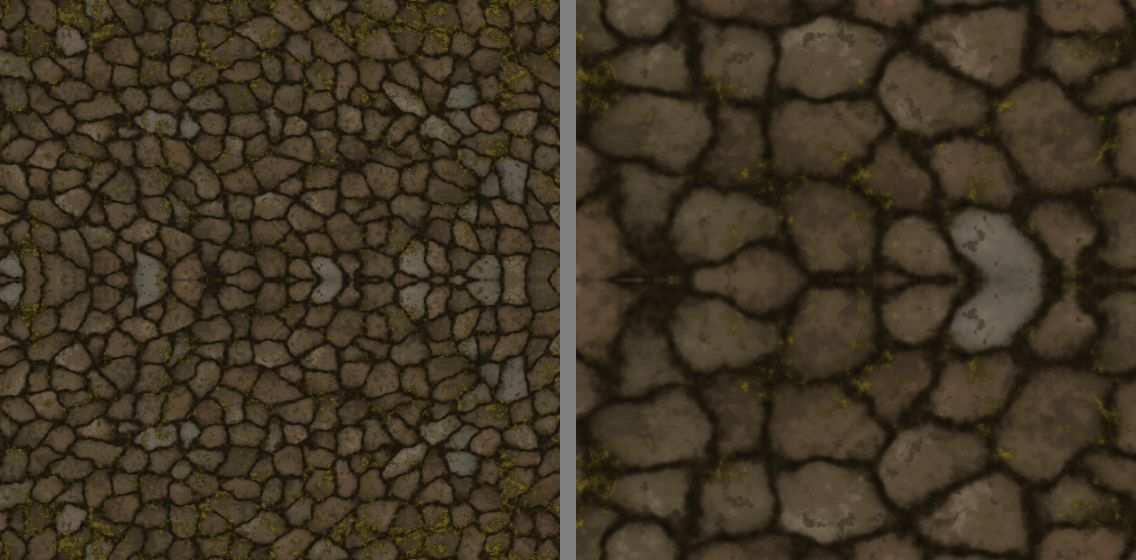
Left: the whole. Right: its middle third, enlarged.
This texture is drawn by a Shadertoy shader. Its source:

```glsl
// Draws a dry wall of tilted, mossy brown stones mirrored about its middle line.
#define STONES 20.0
#define STRETCH 0.42
#define LEAN -0.42
#define GAP vec2(0.09, 0.30)
#define MOSS_LEVEL 0.36
#define SHADOW vec3(0.135, 0.108, 0.062)
#define UMBER vec3(0.245, 0.205, 0.145)
#define BROWN vec3(0.335, 0.282, 0.205)
#define PALE vec3(0.445, 0.395, 0.325)
#define SLATE vec3(0.40, 0.385, 0.345)
#define MOSS_DARK vec3(0.215, 0.178, 0.072)
#define MOSS_LIGHT vec3(0.345, 0.300, 0.085)

vec2 hash2(vec2 p) {
    vec3 q = fract(p.xyx * vec3(0.1031, 0.1030, 0.0973));
    q += dot(q, q.yzx + 33.33);
    return fract((q.xx + q.yz) * q.zy);
}

vec2 gradient(vec2 cell) {
    float angle = 6.2832 * hash2(cell).x;
    return vec2(cos(angle), sin(angle));
}

float gradientNoise(vec2 p) {
    vec2 i = floor(p), f = p - i;
    vec2 u = f * f * f * (f * (f * 6.0 - 15.0) + 10.0);
    vec2 e = vec2(1.0, 0.0);
    float low = mix(dot(gradient(i), f), dot(gradient(i + e), f - e), u.x);
    float high = mix(dot(gradient(i + e.yx), f - e.yx),
                     dot(gradient(i + e.xx), f - e.xx), u.x);
    return mix(low, high, u.y);
}

float fbm(vec2 p) {
    float sum = 0.0, amplitude = 1.0;
    for (int i = 0; i < 4; i++) {
        sum += amplitude * gradientNoise(p);
        p = mat2(1.6, 1.2, -1.2, 1.6) * p + 17.3;
        amplitude *= 0.55;
    }
    return sum;
}

// Nearest stone: rounded edge distance, its cell id and the offset from its centre
float nearestStone(vec2 p, out vec2 id, out vec2 offset) {
    vec2 base = floor(p);
    vec3 nearest = vec3(9.0);
    id = base;
    offset = vec2(0.0);
    for (int y = -2; y <= 2; y++)
    for (int x = -2; x <= 2; x++) {
        vec2 cell = base + vec2(x, y);
        vec2 jitter = hash2(cell + 71.0), kind = hash2(cell + 137.0);
        vec2 d = p - cell - 0.1 - 0.8 * jitter;
        float angle = LEAN + 1.3 * (kind.x - 0.5) + 1.3 * gradientNoise(cell * 0.23 + 5.4);
        float c = cos(angle), s = sin(angle);
        float stretch = 1.0 + STRETCH * kind.y;
        vec2 local = vec2(c * d.x + s * d.y, c * d.y - s * d.x) * vec2(1.0 / stretch, stretch);
        float dist = length(local) - 0.22 * hash2(cell + 211.0).x;
        if (dist < nearest.x) {
            nearest = vec3(dist, nearest.xy);
            id = cell;
            offset = local;
        } else if (dist < nearest.y) {
            nearest.yz = vec2(dist, nearest.y);
        } else {
            nearest.z = min(nearest.z, dist);
        }
    }
    vec2 margin = max(nearest.yz - nearest.x, 0.001);
    return 2.0 / (1.0 / margin.x + 1.0 / margin.y);
}

void mainImage(out vec4 fragColor, in vec2 fragCoord) {
    // Fold the wall about its middle line
    vec2 uv = fragCoord / iResolution.y;
    uv.y = abs(uv.y - 0.5);

    // Rough stone outlines
    vec2 warp = vec2(gradientNoise(uv * 42.0), gradientNoise(uv * 42.0 + 31.7));
    vec2 id, offset;
    float edge = nearestStone(uv * STONES + 0.17 * warp + 40.0, id, offset);
    vec2 tint = hash2(id + 19.0), shape = hash2(id + 53.0);

    // Surface noise at three sizes
    float blotch = fbm(uv * 38.0 + tint * 9.0);
    float grain = fbm(uv * 120.0);
    float patches = fbm(uv * 13.0 + 3.7);

    // Stone colour with a tilted face, pale lichen and dark spots
    float tilt = dot(offset, gradient(id + 91.0));
    float tone = 0.52 + 0.42 * (tint.x - 0.5) + 0.38 * tilt + 0.36 * blotch + 0.30 * grain;
    vec3 color = mix(UMBER, BROWN, smoothstep(0.1, 0.6, tone));
    color = mix(color, PALE, smoothstep(0.62, 1.1, tone));
    color = mix(color, SLATE * (0.8 + 0.3 * tone), 0.75 * smoothstep(0.93, 0.96, shape.x));
    color *= mix(vec3(1.04, 0.98, 0.95), vec3(0.97, 1.0, 1.0), tint.y);
    float spots = smoothstep(0.22, 0.55, fbm(uv * 65.0 + 8.1));
    color = mix(color, UMBER * 0.85, 0.65 * spots);

    // Rounded rims and earthy gaps
    color *= mix(0.80, 1.03, smoothstep(0.12, 0.55, edge));
    float body = smoothstep(GAP.x, GAP.y, edge + 0.07 * grain);
    vec3 earth = SHADOW * (1.0 + 0.45 * grain) * mix(0.8, 1.1, smoothstep(0.0, 0.2, edge));
    color = mix(earth, color, body);

    // Moss, thicker toward the top and bottom
    float growth = 0.55 * patches + 0.45 * blotch + 0.25 * grain + 1.0 * uv.y * uv.y;
    growth += 0.10 * (1.0 - smoothstep(0.15, 0.6, edge));
    float moss = smoothstep(MOSS_LEVEL - 0.18, MOSS_LEVEL + 0.16, growth);
    float bright = smoothstep(MOSS_LEVEL, MOSS_LEVEL + 0.4, growth + 0.25 * grain);
    vec3 mossColor = mix(MOSS_DARK, MOSS_LIGHT, bright) * (1.0 + 0.28 * grain);
    color = mix(color, mossColor * mix(0.72, 1.0, body), 0.88 * moss);

    fragColor = vec4(color, 1.0);
}
```
